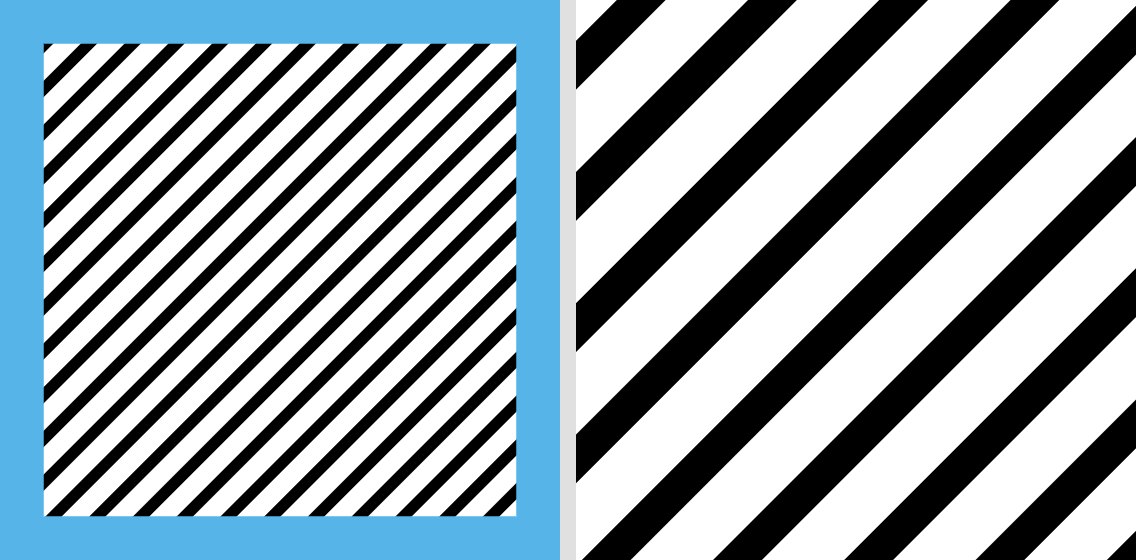
Left, the full canvas; right, a detail of the centre.
A Shadertoy shader for this pattern:

```glsl
// Black and white diagonal stripes inside a square panel with a plain blue border.
// A repeated band along x - y makes the stripes; a box distance cuts the panel.
// The border is one flat colour on all four sides, so the canvas tiles without a seam.

const vec3 BORDER_COLOUR = vec3(0.337, 0.706, 0.914);
const vec3 GROUND_COLOUR = vec3(1.0);
const vec3 STRIPE_COLOUR = vec3(0.0);

const float BORDER_WIDTH  = 0.078125; // share of the canvas side
const float STRIPE_PERIOD = 0.078125; // spacing measured along x or y
const float STRIPE_FILL   = 0.372;    // black share of one period
const float STRIPE_SHIFT  = 0.03;     // offset in periods from the top left corner

// Signed distance to a centred square, negative inside.
float squareDistance(vec2 p, float halfSide) {
    vec2 d = abs(p) - halfSide;
    return max(d.x, d.y);
}

// Signed distance to the nearest rising stripe, in periods along x.
float stripeDistance(vec2 uv) {
    float phase = (uv.x + 1.0 - uv.y) / STRIPE_PERIOD - STRIPE_SHIFT;
    return abs(fract(phase + 0.5) - 0.5) - 0.5 * STRIPE_FILL;
}

// Coverage of a shape, softened over one pixel.
float coverage(float signedDistance, float pixel) {
    return clamp(0.5 - signedDistance / pixel, 0.0, 1.0);
}

void mainImage(out vec4 fragColor, in vec2 fragCoord) {
    vec2 uv = fragCoord / iResolution.xy;
    vec2 pixel = 1.0 / iResolution.xy;

    // Striped panel
    float stripe = coverage(stripeDistance(uv), length(pixel) / STRIPE_PERIOD);
    vec3 panelColour = mix(GROUND_COLOUR, STRIPE_COLOUR, stripe);

    // Border around it
    float panel = coverage(squareDistance(uv - 0.5, 0.5 - BORDER_WIDTH), pixel.y);
    fragColor = vec4(mix(BORDER_COLOUR, panelColour, panel), 1.0);
}
```
